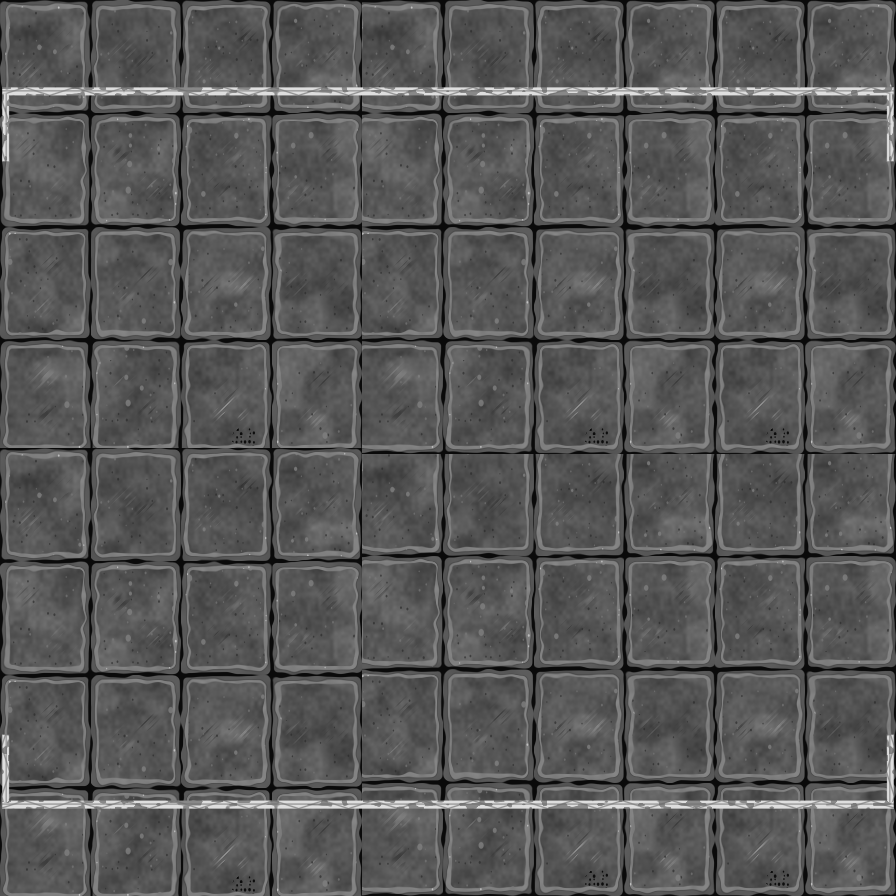
Give the GLSL for this texture, as a Shadertoy shader.

```glsl
// Worn stone paving, ten columns by eight rows, with a pale painted border line.
// A block of 4 x 4 seeded stones repeats, cropped at a vertical and a horizontal
// seam. Each stone is a wobbly rounded box with a light rim, clouds, specks and scratches.

float hash(vec2 p) {
    return fract(sin(dot(p, vec2(127.1, 311.7))) * 43758.5453);
}

float noise(vec2 p) {
    vec2 i = floor(p), f = fract(p);
    f = f * f * (3.0 - 2.0 * f);
    return mix(mix(hash(i), hash(i + vec2(1, 0)), f.x),
               mix(hash(i + vec2(0, 1)), hash(i + vec2(1, 1)), f.x), f.y);
}

float fbm(vec2 p) {
    float sum = 0.0, amp = 0.5;
    for (int i = 0; i < 4; i++) {
        sum += amp * noise(p);
        p = p * 2.1 + 5.3;
        amp *= 0.5;
    }
    return sum / 0.9375;
}

// Coverage of the inside of a distance, with an edge one pixel soft
float fill(float d) {
    float e = 0.8 / iResolution.y;
    return 1.0 - smoothstep(-e, e, d);
}

float roundBox(vec2 q, vec2 halfSize, float r) {
    vec2 b = abs(q) - halfSize + r;
    return length(max(b, 0.0)) + min(max(b.x, b.y), 0.0) - r;
}

// Scattered oval spots, at most one per grid cell
float spots(vec2 q, float scale, float chance, float size, vec2 seed) {
    vec2 p = q * scale + 20.0, cell = floor(p) + seed;
    vec2 centre = 0.3 + 0.4 * vec2(hash(cell), hash(cell + 7.3));
    float r = size * (0.4 + 0.6 * hash(cell + 3.1));
    float d = length((fract(p) - centre) * vec2(1.3, 1.0)) - r;
    return step(hash(cell + 11.7), chance) * fill(d / scale);
}

// Diagonal strokes that fade out around a centre
float scratches(vec2 q, vec2 centre, float radius, vec2 seed) {
    vec2 o = (q - centre) / radius;
    float strokes = noise(vec2((q.x - q.y) * 35.0, (q.x + q.y) * 330.0) + seed);
    return smoothstep(0.58, 0.8, strokes) * exp(-dot(o, o) * 1.5);
}

// Grey of one stone; q is measured from its middle, y down
float stone(vec2 q, vec2 halfSize, vec2 id) {
    vec2 seed = id * vec2(37.0, 53.0) + 9.0;

    // Clouded face
    float grey = 0.325 + 0.2 * (fbm(q * 38.0 + seed) - 0.5);
    grey += 0.06 * (noise(q * vec2(240.0, 190.0) + seed) - 0.5);
    grey += 0.05 * smoothstep(0.55, 0.8, noise(q * 30.0 + seed + 4.0));

    // Scratches and specks
    vec2 spot = (vec2(hash(seed), hash(seed + 2.0)) - 0.5) * 0.05;
    grey += 0.10 * scratches(q, spot, 0.014, seed);
    grey -= 0.09 * scratches(q, -spot, 0.013, seed + 31.0);
    float low = smoothstep(-0.05, 0.05, q.y);
    grey = mix(grey, 0.17, 0.7 * spots(q, 130.0, 0.05 + 0.09 * low, 0.2, seed));
    grey = mix(grey, 0.47, 0.7 * spots(q, 145.0, 0.05, 0.22, seed + 5.0));
    grey = mix(grey, 0.50, 0.8 * spots(q, 60.0, 0.06, 0.24, seed + 8.0));

    // The most damaged stone of the block
    if (id == vec2(2, 3)) {
        grey += 0.22 * scratches(q, vec2(0.005, 0.019), 0.016, seed);
        float pit = step(length((q - vec2(0.021, 0.046)) * vec2(1.0, 1.2)), 0.015);
        grey = mix(grey, 0.05, pit * spots(q, 210.0, 0.65, 0.42, seed));
    }

    // Light rim of uneven width, heavier along the foot
    float wave = noise(q * 80.0 + seed) - 0.5;
    float inner = roundBox(q, halfSize, 0.014) + 0.0075 + 0.005 * wave;
    float width = 0.0007 + 0.0018 * noise(q * 45.0 + seed + 17.0)
                + 0.0006 * smoothstep(0.04, 0.06, q.y);
    grey = mix(grey, 0.34 + 0.05 * wave, fill(-inner));
    grey = mix(grey, 0.24, 0.6 * fill(abs(inner - width - 0.0004) - 0.0006));
    float rim = fill(abs(inner) - width);
    grey = mix(grey, 0.50 + 0.06 * (noise(q * 150.0) - 0.5), rim);
    grey = mix(grey, 0.75, rim * spots(q, 170.0, 0.05, 0.25, seed + 3.0));

    // Dark joint
    float edge = roundBox(q, halfSize, 0.007) + 0.0014
               + 0.005 * (noise(q * 75.0 + seed + 40.0) - 0.5);
    return mix(0.04, grey, fill(edge));
}

void mainImage(out vec4 fragColor, in vec2 fragCoord) {
    vec2 p = fragCoord / iResolution.xy;
    p.y = 1.0 - p.y;

    // Grid, with strips of stone lost at the two seams
    vec2 count = vec2(9.9, 7.9), g = p * count;
    bool rightPart = g.x > 4.0;
    if (rightPart) g.x += 0.1;
    if (rightPart && g.y > 4.0) g.y += 0.1;
    if (!rightPart && p.y > 0.5) g.y += 0.05;
    vec2 cell = floor(g);
    vec2 id = mod(vec2(cell.x < 8.0 ? cell.x : cell.x + 2.0, cell.y), 4.0);
    float grey = stone((fract(g) - 0.5) / count, 0.5 / count, id);

    // Painted border: two long bars with short returns at the sides
    vec2 a = abs(p - 0.5);
    float bar = max(abs(a.y - 0.398) - 0.0045, a.x - 0.4975);
    float post = max(abs(a.x - 0.4937) - 0.0038, abs(a.y - 0.36) - 0.04);
    bool onBar = bar < post;
    float along = onBar ? p.x : p.y;
    float across = onBar ? p.y - 0.5 - sign(p.y - 0.5) * 0.398 : a.x - 0.4937;
    float paint = 0.87 - 0.3 * fill(abs(across + 0.0006) - 0.0007);
    float zigzag = (abs(fract(along * 18.0) - 0.5) - 0.25) * 0.018;
    paint = mix(paint, 0.5, 0.8 * fill(abs(across - zigzag) - 0.0008));
    float chips = smoothstep(0.62, 0.72, noise(vec2(along * 130.0, across * 260.0)));
    paint = mix(paint, 0.42, 0.75 * chips);
    grey = mix(grey, paint, fill(min(bar, post)));

    fragColor = vec4(vec3(grey), 1.0);
}
```
